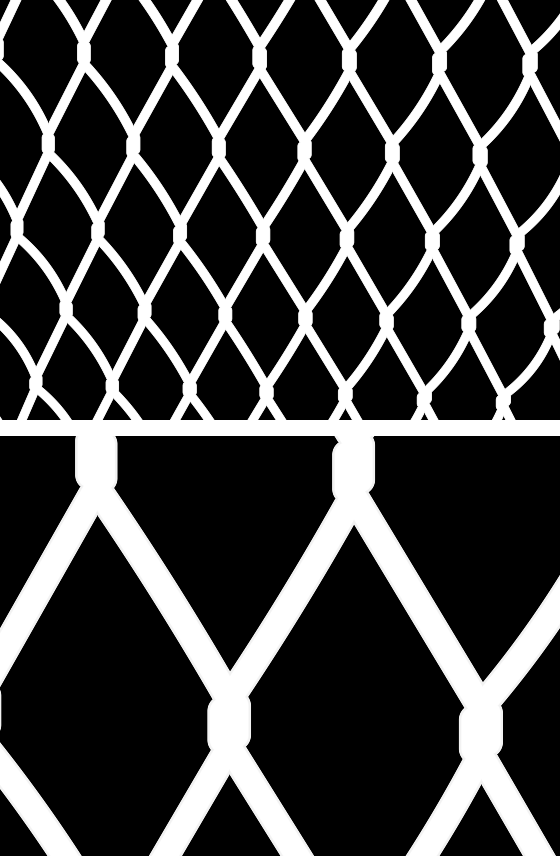
Top: the whole. Bottom: its middle third, enlarged.
Write a WebGL 1 fragment shader that draws this pattern.

```glsl
precision highp float;
uniform vec2 u_resolution;

float hash(vec2 p) {
  return fract(sin(dot(p, vec2(127.1, 311.7))) * 43758.5453);
}

// Lattice (column, row) to canvas: x right, y down, in canvas heights.
vec2 project(vec2 c) {
  return vec2(
    0.6198 + 0.0038 * c.y + c.x * (0.2118 - 0.0066 * c.y) + 0.00087 * c.x * c.x,
    0.1372 + c.y * (0.2248 - 0.0065 * c.y) + c.x * (0.005 + 0.0006 * c.y));
}

// Inverse of project, by fixed-point iteration.
vec2 unproject(vec2 p) {
  vec2 c = vec2(0.0);
  for (int i = 0; i < 6; i++) {
    c.x = (p.x - 0.6198 - 0.0038 * c.y - 0.00087 * c.x * c.x) / (0.2118 - 0.0066 * c.y);
    c.y = (p.y - 0.1372 - c.x * (0.005 + 0.0006 * c.y) + 0.0065 * c.y * c.y) / 0.2248;
  }
  return c;
}

vec2 knotCentre(vec2 c) {
  return project(c) + 0.003 * (vec2(hash(c), hash(c + 7.3)) - 0.5);
}

// Half the height over which two wires run together at a knot.
float twistReach(vec2 c) {
  return 0.026 - 0.0035 * c.y;
}

// Distance to a line from a to b that bows to the right by "bow".
float bowedLine(vec2 p, vec2 a, vec2 b, float bow) {
  vec2 d = b - a;
  float h = clamp(dot(p - a, d) / dot(d, d), 0.0, 1.0);
  vec2 side = normalize(vec2(d.y, -d.x));
  return length(p - a - d * h - side * bow * 4.0 * h * (1.0 - h));
}

float strand(vec2 p, vec2 from, vec2 to, float bow) {
  vec2 a = knotCentre(from) + vec2(0.0, twistReach(from));
  vec2 b = knotCentre(to) - vec2(0.0, twistReach(to));
  return bowedLine(p, a, b, bow) - 0.0118 + 0.0002 * from.y;
}

// Two hooked wires side by side, slightly out of step.
float knot(vec2 p, vec2 c) {
  vec2 q = p - knotCentre(c);
  vec2 core = vec2(0.0, 0.6 * twistReach(c));
  vec2 shift = vec2(0.0045 + 0.0004 * c.x, 0.008 * (hash(c + 3.1) - 0.7));
  float lobes = min(bowedLine(q - shift, -core, core, 0.0),
                    bowedLine(q + shift, -core, core, 0.0));
  return lobes - 0.0122 - 0.001 * hash(c + 5.7);
}

void main() {
  vec2 p = vec2(gl_FragCoord.x, u_resolution.y - gl_FragCoord.y) / u_resolution.y;
  vec2 cell = unproject(p);
  float dist = 1.0;

  // Nearby knots, each with the two strands that hang from it.
  for (int j = -1; j <= 1; j++) {
    float row = floor(cell.y) + float(j);
    float stagger = 0.5 * mod(row, 2.0);
    for (int i = -1; i <= 1; i++) {
      vec2 c = vec2(floor(cell.x - stagger + 0.5) + float(i) + stagger, row);
      dist = min(dist, knot(p, c));
      dist = min(dist, strand(p, c, c + vec2(0.5, 1.0), 0.004 * max(0.0, -c.x)));
      dist = min(dist, strand(p, c, c + vec2(-0.5, 1.0), 0.004 * max(0.0, c.x)));
    }
  }

  // White wire with a faintly darker rim, on black.
  float pixel = 1.0 / u_resolution.y;
  float wire = 1.0 - smoothstep(-0.5 * pixel, 0.5 * pixel, dist);
  float tone = mix(1.0, 0.95, smoothstep(-0.0026, -0.0014, dist));
  gl_FragColor = vec4(vec3(wire * tone), 1.0);
}
```
